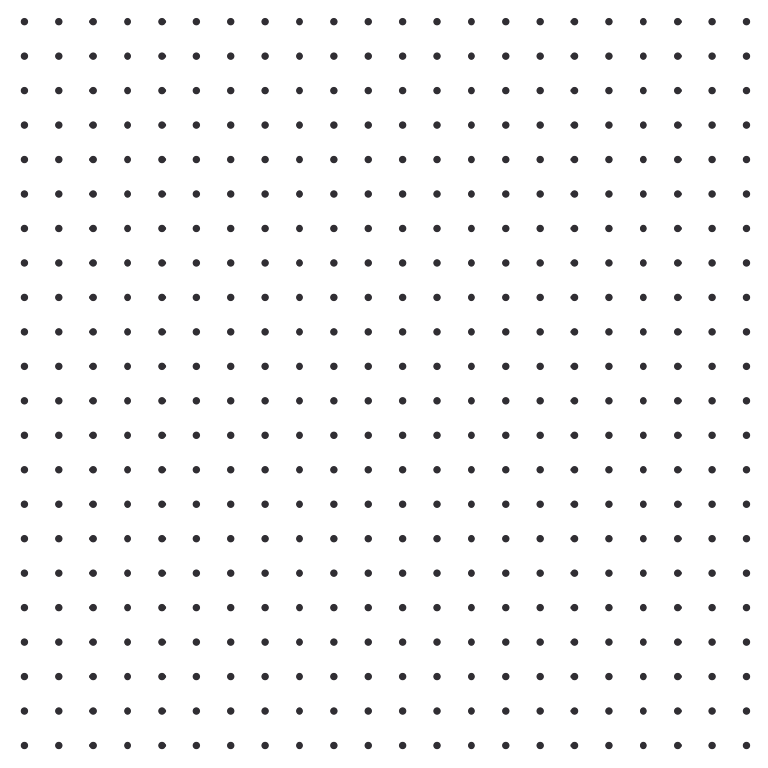
This pattern is drawn by a WebGL 2 fragment shader. Its source:

```glsl
#version 300 es
precision highp float;

uniform vec2 u_resolution;
out vec4 fragColor;

const vec3 PAPER = vec3(1.0);
const vec3 INK = vec3(0.19, 0.18, 0.20);

const float DOT_COUNT = 22.0;
const vec2 FIRST_DOT = vec2(0.0318, 0.0293);
const vec2 PITCH = vec2(0.04477, 0.04488);
const float DOT_RADIUS = 0.0048;

// 1.0 on every column whose index leaves the given remainder
float everyNth(float column, float period, float remainder) {
    return 1.0 - step(0.5, abs(mod(column, period) - remainder));
}

float circleDistance(vec2 p, float radius) {
    return length(p) - radius;
}

// Round dot with a slight squeeze or a small side bulge
float dotDistance(vec2 p, float radius, float squeeze, float bulge) {
    float body = circleDistance(p * vec2(1.0 + squeeze, 1.0), radius);
    float nub = circleDistance(p - vec2(bulge * radius * 0.55, 0.0), radius * 0.58);
    return min(body, nub);
}

float coverage(float distanceToEdge, float pixel) {
    return 1.0 - smoothstep(-0.6 * pixel, 0.6 * pixel, distanceToEdge);
}

void main() {
    vec2 uv = gl_FragCoord.xy / u_resolution;
    float pixel = 1.0 / min(u_resolution.x, u_resolution.y);

    // Nearest dot of the grid
    vec2 cell = clamp(round((uv - FIRST_DOT) / PITCH), 0.0, DOT_COUNT - 1.0);
    vec2 local = uv - FIRST_DOT - cell * PITCH;

    // Small differences between columns
    float squeeze = 0.1 * everyNth(cell.x, 5.0, 3.0);
    float bulge = everyNth(cell.x, 15.0, 4.0) - everyNth(cell.x, 14.0, 2.0);

    float ink = coverage(dotDistance(local, DOT_RADIUS, squeeze, bulge), pixel);
    fragColor = vec4(mix(PAPER, INK, ink), 1.0);
}
```
